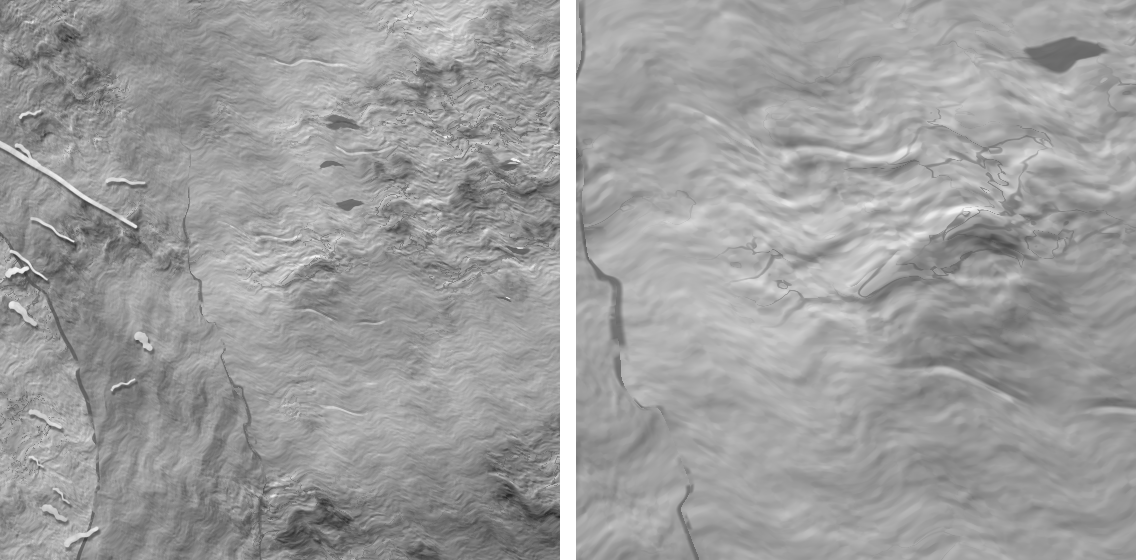
Left, the full canvas; right, a detail of the centre.
Reproduce this texture procedurally as a three.js fragment shader.

```glsl
// Weathered grey earth wall: crumbly relief, scraped ledges, a cracked clod and pale roots.
varying vec2 vUv;

const float BASE_TONE = 0.622;
const float ROOT_TONE = 0.83;
const float CRACK_TONE = 0.33;
const float SMOOTH_RELIEF = 0.42;
const float ROUGH_RELIEF = 1.15;
const float BLOTCH_CONTRAST = 0.34;
const vec2 LIGHT_STEP = vec2(-0.0022, 0.0038);
const vec2 SHADOW_STEP = vec2(-0.003, 0.006);
const float SOFT = 0.0015;

vec2 hash2(vec2 p) {
  vec3 q = fract(p.xyx * vec3(0.1031, 0.1030, 0.0973));
  q += dot(q, q.yzx + 33.33);
  return fract((q.xx + q.yz) * q.zy);
}

// Cellular noise: x = distance to the cell border, y = smooth random value
vec2 cells(vec2 p) {
  vec2 base = floor(p), f = p - base;
  float near = 8.0, next = 8.0, sum = 0.01, total = 0.02;
  for (int k = 0; k < 9; k++) {
    vec2 o = vec2(mod(float(k), 3.0), floor(float(k) / 3.0 + 0.01)) - 1.0;
    vec2 h = hash2(base + o + 50.0), d = o + h - f;
    float d2 = dot(d, d), w = max(0.0, 1.0 - d2);
    next = min(next, max(near, d2));
    near = min(near, d2);
    w *= w * w;
    sum += w * fract(h.x * 17.0 + h.y * 29.0);
    total += w;
  }
  return vec2(sqrt(next) - sqrt(near), sum / total);
}

float layers(vec2 p) {
  float sum = 0.0, weight = 0.434;
  for (int i = 0; i < 4; i++) {
    sum += weight * cells(p).y;
    p = p * 2.2 + 7.3;
    weight *= 0.64;
  }
  return sum;
}

float blob(vec2 p, float x, float y, float w, float h) {
  vec2 d = (p - vec2(x, y)) / vec2(w, h);
  return exp(-dot(d, d));
}

float line(float d, float halfWidth) {
  return 1.0 - smoothstep(halfWidth - SOFT, halfWidth + SOFT, abs(d));
}

// Signed distance to a bent, tapering root
float rootDistance(vec2 p, vec2 a, vec2 along, float width) {
  float t = clamp(dot(p - a, along) / dot(along, along), 0.0, 1.0);
  vec2 side = normalize(vec2(-along.y, along.x));
  float wave = 0.003 * (sin(t * 6.0) + 0.35 * sin(t * 17.0));
  return length(p - a - along * t - side * wave) - width * (1.0 - 0.45 * t);
}

float drawRoot(float tone, vec2 p, vec2 a, vec2 along, float width, float grit) {
  float d = rootDistance(p, a, along, width);
  float shade = rootDistance(p + SHADOW_STEP, a, along, width);
  tone *= 1.0 - 0.36 * (1.0 - smoothstep(-0.002, 0.004, shade));
  float body = ROOT_TONE + 0.35 * (grit - 0.5) + 6.0 * clamp(shade - d, -0.01, 0.01);
  return mix(tone, body, 1.0 - smoothstep(-SOFT, SOFT, d));
}

void main() {
  vec2 p = vUv;
  vec2 q = p + 0.006 * sin(p.yx * 40.0 + 1.3) + 0.003 * sin(p.yx * 95.0 + p * 60.0);
  float wobble = cells(p * 24.0).y - 0.5, gate = cells(p * 9.0 + 31.0).y;

  // Regions: clod at lower left, scraped strip beside it, open face to the right
  float clodDist = p.x - 0.17 + 0.95 * (p.y - 0.16) * (p.y - 0.16) + 0.018 * wobble;
  float seamDist = p.x - 0.47 + 0.14 * smoothstep(0.1, 0.62, p.y) + 0.03 * wobble;
  float clod = 1.0 - smoothstep(-0.004, 0.004, clodDist);
  float left = 1.0 - smoothstep(-0.006, 0.006, seamDist);
  float strip = left * (1.0 - clod) * (1.0 - smoothstep(0.55, 0.78, p.y));
  float crumbly = blob(p, 0.9, 0.78, 0.36, 0.34) + blob(p, 0.05, 0.95, 0.2, 0.2)
    + 0.6 * blob(p, 0.48, 0.53, 0.17, 0.07) + 0.6 * blob(p, 0.75, 0.08, 0.4, 0.1);
  float rough = min(smoothstep(0.35, 0.95, 0.7 * crumbly + 0.75 * gate) + 0.5 * clod, 1.0);

  // Broad tones
  float tone = BASE_TONE + 0.05 * clod - 0.05 * strip;
  tone += 0.06 * blob(p, 0.45, 0.62, 0.2, 0.16) + 0.05 * blob(p, 0.75, 0.92, 0.2, 0.14);
  tone -= 0.07 * blob(p, 0.42, 0.92, 0.18, 0.12) + 0.11 * blob(p, 0.92, 0.06, 0.22, 0.15);
  tone -= 0.07 * blob(p, 0.08, 0.97, 0.16, 0.1) + 0.05 * blob(p, 0.45, 0.12, 0.2, 0.2);
  tone += BLOTCH_CONTRAST * (layers(q * vec2(6.0, 9.0) + 4.0) - 0.5);

  // Lit relief, drawn out sideways on the open face
  vec2 grain = left > 0.5 ? vec2(24.0) : vec2(15.0, 28.0);
  float height = layers(q * grain), slope = height - layers((q + LIGHT_STEP) * grain);
  tone += slope * mix(SMOOTH_RELIEF, ROUGH_RELIEF, rough) - 0.2 * rough * smoothstep(0.54, 0.7, height);
  tone += 0.17 * strip * (cells(vec2((q.x - 0.3 * q.y) * 70.0, q.y * 13.0)).y - 0.5);

  // Broken cracks
  vec2 clump = cells(q * vec2(24.0, 46.0) + 3.0 * height);
  float cracks = rough * (1.0 - clod) * smoothstep(0.5, 0.68, clump.y) * (1.0 - smoothstep(0.02, 0.13, clump.x));
  cracks += clod * smoothstep(0.3, 0.6, gate) * (1.0 - smoothstep(0.01, 0.08, cells(q * 17.0 + 2.5 * height).x));
  float seam = line(seamDist, 0.0028) * smoothstep(0.4, 0.55, height) * (1.0 - smoothstep(0.65, 0.8, p.y));
  float rim = line(clodDist, 0.0035) * smoothstep(0.3, 0.5, height);
  tone = mix(tone, CRACK_TONE, min(0.55 * cracks + 0.65 * seam + 0.8 * rim, 0.9));

  // Scraped ledges, dark slits with pale flecks
  for (int i = 0; i < 8; i++) {
    float n = float(i);
    vec2 d = q - vec2(0.56 + 0.09 * sin(n * 2.4 + 4.0), 0.12 + 0.153 * n);
    float rise = d.y - 0.9 * d.x * d.x + 0.12 * d.x + 0.008 * wobble;
    float span = (1.0 - smoothstep(0.05, 0.12, abs(d.x))) * smoothstep(0.35, 0.55, height);
    tone += span * (0.15 * line(rise, 0.0022) - 0.09 * line(rise - 0.005, 0.003));
    vec2 h = hash2(vec2(n * 3.0 + 2.0, 11.0));
    d = (q - vec2(0.52 + 0.46 * h.x, 0.4 + 0.42 * h.y + 0.018 * wobble)) / (0.014 + 0.022 * h.y);
    tone = mix(tone, CRACK_TONE, 0.7 - 0.7 * smoothstep(0.6, 1.0, length(d * vec2(1.0, 4.5)) + 2.0 * (height - 0.5)));
    tone += 0.3 * step(0.4, h.x) * (1.0 - smoothstep(0.2, 0.35, length((d - 0.25) * vec2(1.0, 4.0))));
  }

  // Roots: short stubs down the left side and one long strand
  for (int i = 0; i < 14; i++) {
    float n = float(i);
    vec2 h = hash2(vec2(n * 5.0 + 1.0, 23.0)), k = hash2(vec2(n, 47.0));
    float angle = 1.3 * (k.x - 0.6);
    vec2 along = (0.025 + 0.06 * k.y) * vec2(cos(angle), sin(angle));
    tone = drawRoot(tone, p, vec2(0.25 * h.x, (n + 0.7 * h.y) * 0.06), along, 0.0025 + 0.0075 * h.y * h.y, height);
  }
  tone = drawRoot(tone, p, vec2(-0.02, 0.752), vec2(0.263, -0.155), 0.0055, height);
  gl_FragColor = vec4(vec3(clamp(tone, 0.16, 0.95)), 1.0);
}
```
